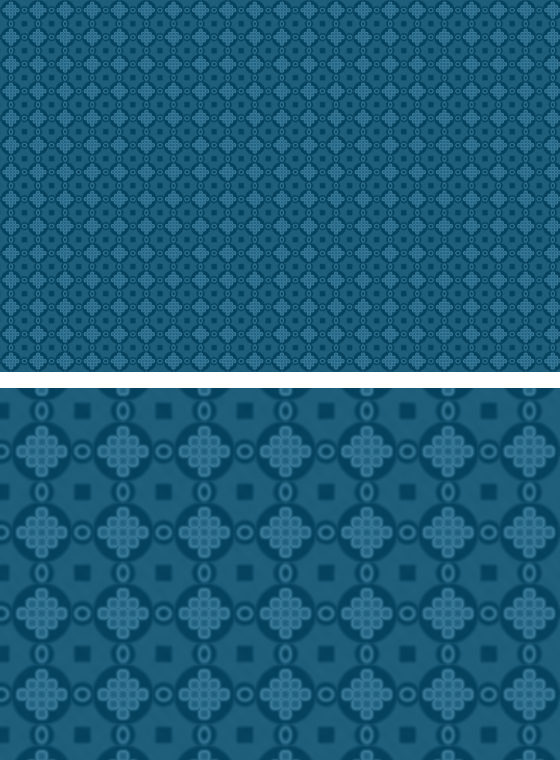
Top, the full canvas; bottom, a detail of the centre.
Give the GLSL for this pattern, as a Shadertoy shader.

```glsl
const vec2 REPEATS = vec2(20.67, 13.78);
const vec2 FIRST_CENTRE = vec2(0.404, 0.377);

const vec3 DARK_TEAL  = vec3(0.02, 0.26, 0.37);
const vec3 MID_TEAL   = vec3(0.12, 0.37, 0.48);
const vec3 FILL_BLUE  = vec3(0.13, 0.38, 0.50);
const vec3 LIGHT_BLUE = vec3(0.28, 0.54, 0.66);

// Coverage of a shape from its signed distance and the edge softness
float cover(float dist, float soft) {
    return smoothstep(0.5 * soft, -0.5 * soft, dist);
}

float roundBoxDistance(vec2 p, float halfSide, float corner) {
    vec2 d = abs(p) - halfSide + corner;
    return length(max(d, 0.0)) + min(max(d.x, d.y), 0.0) - corner;
}

// Ring stretched by the given radii
float ringDistance(vec2 p, vec2 radii, float lineWidth) {
    float scale = min(radii.x, radii.y);
    return abs(length(p / radii) - 1.0) * scale - 0.5 * lineWidth;
}

// Dark surround: a disc at each medallion and a smaller one at each link,
// which leaves an eight-pointed star between them
float surroundDistance(vec2 centre, vec2 sideLink, vec2 tallLink, float big, float small) {
    float links = min(length(sideLink), length(tallLink)) - small;
    return min(length(centre) - big, links);
}

// Stepped diamond of rounded cells: x = line distance, y = fill distance
vec2 medallionDistance(vec2 p, float spacing, float lineWidth) {
    vec2 nearest = vec2(1.0);
    for (int i = -2; i <= 2; i++) {
        for (int j = -2; j <= 2; j++) {
            if (abs(i) + abs(j) > 2) continue;
            vec2 q = p - spacing * vec2(i, j);
            float cell = roundBoxDistance(q, 0.5 * spacing, 0.35 * spacing);
            nearest = min(nearest, vec2(abs(cell) - 0.5 * lineWidth, cell));
        }
    }
    return nearest;
}

// Faint woven unevenness from layered sines
float mottle(vec2 p) {
    return sin(p.x * 17.0 + sin(p.y * 11.0)) * sin(p.y * 19.0 + sin(p.x * 13.0))
         + 0.5 * sin(p.x * 31.0 - p.y * 27.0);
}

void mainImage(out vec4 fragColor, in vec2 fragCoord) {
    vec2 uv = fragCoord / iResolution.xy;
    vec2 grid = vec2(uv.x, 1.0 - uv.y) * REPEATS - FIRST_CENTRE;
    float soft = max(1.3 * REPEATS.x / iResolution.x, 0.065);

    vec2 fromCentre = fract(grid + 0.5) - 0.5;
    vec2 fromCorner = fract(grid) - 0.5;
    vec2 sideLink = vec2(fromCorner.x, fromCentre.y);
    vec2 tallLink = vec2(fromCentre.x, fromCorner.y);

    // Ground stars with a dark square at the heart
    float surround = surroundDistance(fromCentre, sideLink, tallLink, 0.375, 0.15);
    vec3 color = mix(MID_TEAL, DARK_TEAL, cover(surround, soft));
    color = mix(color, DARK_TEAL, cover(roundBoxDistance(fromCorner, 0.1, 0.03), soft));

    // Small link rings between medallions
    float sideRing = ringDistance(sideLink, vec2(0.08, 0.07), 0.035);
    float tallRing = ringDistance(tallLink, vec2(0.06, 0.09), 0.035);
    color = mix(color, LIGHT_BLUE, 0.8 * cover(min(sideRing, tallRing), soft));

    // Latticed medallion
    vec2 medallion = medallionDistance(fromCentre, 0.118, 0.03);
    color = mix(color, FILL_BLUE, cover(medallion.y, soft));
    color = mix(color, LIGHT_BLUE, 0.9 * cover(medallion.x, soft));

    color += 0.004 * mottle(grid);
    fragColor = vec4(color, 1.0);
}
```
